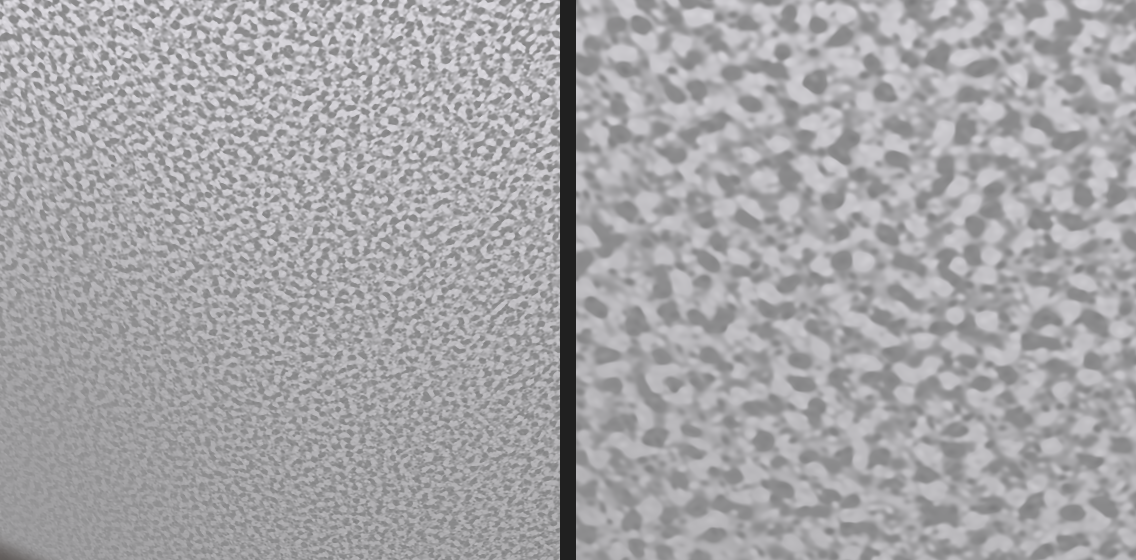
Left: the whole. Right: its middle third, enlarged.
Give the GLSL for this texture, as a three.js fragment shader.

```glsl
varying vec2 vUv;

const float CELLS = 82.0;          // grain cells across the canvas
const float FAR_SCALE = 0.80;      // grain size at the bottom edge
const float SCALE_GAIN = 0.22;     // growth of the grain towards the top
const float GRAIN_LENGTH = 0.54;   // spread along a grain, in cells
const float GRAIN_WIDTH = 0.34;    // spread across a grain, in cells
const float LEFT_ANGLE = -0.68;
const float RIGHT_ANGLE = 0.12;
const float ANGLE_JITTER = 1.3;
const float DETAIL = 0.28;         // weight of the finer grain
const float EDGE = 0.36;           // softness of the pit edges
const float LEVEL = -0.03;         // lower means more raised area
const float MOTTLE = 0.036;

const vec3 PIT_LOW = vec3(0.548, 0.548, 0.553);
const vec3 PIT_HIGH = vec3(0.555, 0.553, 0.558);
const vec3 RAISED_LOW = vec3(0.668, 0.665, 0.673);
const vec3 RAISED_HIGH = vec3(0.835, 0.828, 0.850);
const vec3 HAZE = vec3(0.600, 0.597, 0.603);
const vec3 CORNER = vec3(0.34, 0.32, 0.31);

vec3 hash3(vec2 p) {
  vec3 h = fract(vec3(p.xyx) * vec3(0.1031, 0.1030, 0.0973));
  h += dot(h, h.yxz + 33.33);
  return fract((h.xxy + h.yzz) * h.zyx);
}

// Cellular noise: one signed, stretched spot with a counter-ring per cell,
// so that no blotches wider than a grain build up
float grainNoise(vec2 p, float angle) {
  vec2 cell = floor(p);
  float sum = 0.0;
  for (int j = -2; j <= 2; j++) {
    for (int i = -2; i <= 2; i++) {
      vec2 id = cell + vec2(float(i), float(j));
      vec3 rnd = hash3(id + 17.0);
      vec2 d = p - id - rnd.xy;
      float a = angle + (fract(rnd.z * 57.0) - 0.5) * ANGLE_JITTER;
      vec2 along = vec2(cos(a), sin(a));
      vec2 s = vec2(dot(d, along) / GRAIN_LENGTH,
                    dot(d, vec2(-along.y, along.x)) / GRAIN_WIDTH);
      float r2 = dot(s, s);
      sum += (2.0 * rnd.z - 1.0) * (1.0 - 0.5 * r2) * exp(-0.5 * r2);
    }
  }
  return sum;
}

void main() {
  // Receding surface: the grain shrinks towards the bottom
  vec2 surface = vec2(vUv.x - 0.5, vUv.y) / (FAR_SCALE + SCALE_GAIN * vUv.y);
  vec2 p = surface * CELLS + 100.0;
  float angle = mix(LEFT_ANGLE, RIGHT_ANGLE,
                    smoothstep(0.0, 0.8, 0.7 * vUv.x + 0.3 * vUv.y));

  // Pits and raised patches
  float coarse = grainNoise(p, angle);
  float fine = grainNoise(p * 2.1 + 31.0, angle);
  float relief = coarse + DETAIL * fine;
  float raised = smoothstep(LEVEL - EDGE, LEVEL + EDGE, relief);

  // Light falls off downwards, haze gathers at the lower left
  float light = smoothstep(-0.15, 1.1, vUv.y);
  float haze = 1.0 - smoothstep(0.0, 0.75, length(vUv * vec2(1.15, 0.75)));
  vec3 pit = mix(PIT_LOW, PIT_HIGH, light);
  vec3 top = mix(RAISED_LOW, RAISED_HIGH, light);
  vec3 color = mix(pit, top, raised);
  color = mix(color, HAZE, 0.8 * haze);
  color += MOTTLE * (fine + 0.5 * coarse) * (1.0 - 0.5 * haze);

  // Dark soft corner
  float corner = 1.0 - smoothstep(0.0, 0.055, vUv.y + 0.45 * vUv.x);
  color = mix(color, CORNER, 0.85 * corner);

  gl_FragColor = vec4(color, 1.0);
}
```
